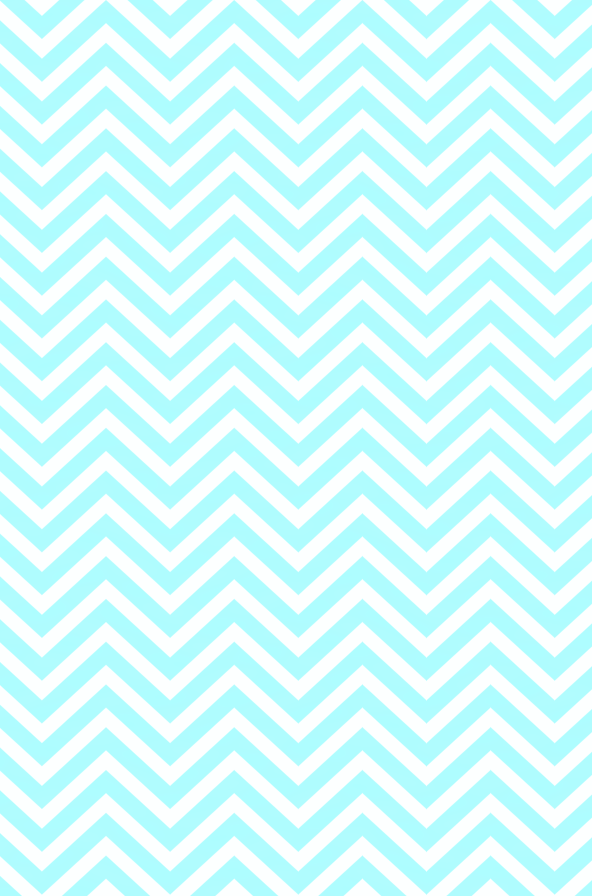
Reproduce this pattern procedurally as a WebGL 2 fragment shader.

```glsl
#version 300 es
precision highp float;
// Draws pale aqua chevron stripes running across a white ground.

uniform vec2 u_resolution;
out vec4 fragColor;

const vec2 REPEATS = vec2(4.618, 20.945);   // zigzags across, stripes down
const float PEAK_PHASE = 0.827;             // first peak, in zigzag periods
const float ZIGZAG_HEIGHT = 1.372;          // peak to valley, in stripe periods
const float STRIPE_WIDTH = 0.54;            // aqua share of a stripe period
const float EDGE_SOFTNESS = 0.75;           // half edge width, in output samples
const float TINT_AMOUNT = 0.45;             // strength of the uneven tint
const vec3 WHITE = vec3(0.992, 1.0, 1.0);
const vec3 AQUA = vec3(0.68, 0.992, 1.0);
const vec3 AQUA_DULL = vec3(0.71, 0.98, 0.99);

// Triangle wave: 0 at each peak, 1 at each valley.
float zigzag(float x) {
    return 2.0 * abs(fract(x - PEAK_PHASE + 0.5) - 0.5);
}

// Layered sines for a faint unevenness, from 0 to 1.
float unevenness(vec2 p) {
    float waves = sin(p.x * 9.1 + 2.0 * sin(p.y * 2.3))
                + sin(p.y * 7.7 + 2.0 * sin(p.x * 3.1));
    return 0.5 + 0.25 * waves;
}

void main() {
    vec2 uv = gl_FragCoord.xy / u_resolution;
    vec2 cell = vec2(uv.x, 1.0 - uv.y) * REPEATS;

    // Position within one stripe period, measured down from its top edge.
    float row = fract(cell.y - ZIGZAG_HEIGHT * zigzag(cell.x));

    // Signed distance to the stripe, in stripe periods.
    float centerGap = abs(fract(row - 0.5 * STRIPE_WIDTH + 0.5) - 0.5);
    float stripeDistance = centerGap - 0.5 * STRIPE_WIDTH;

    // Edge width follows the slope of the zigzag.
    vec2 sampleSize = REPEATS / u_resolution;
    vec2 gradient = vec2(2.0 * ZIGZAG_HEIGHT, 1.0) * sampleSize;
    float edge = EDGE_SOFTNESS * length(gradient);
    float stripe = 1.0 - smoothstep(-edge, edge, stripeDistance);

    vec3 aqua = mix(AQUA, AQUA_DULL, TINT_AMOUNT * unevenness(cell));
    fragColor = vec4(mix(WHITE, aqua, stripe), 1.0);
}
```
